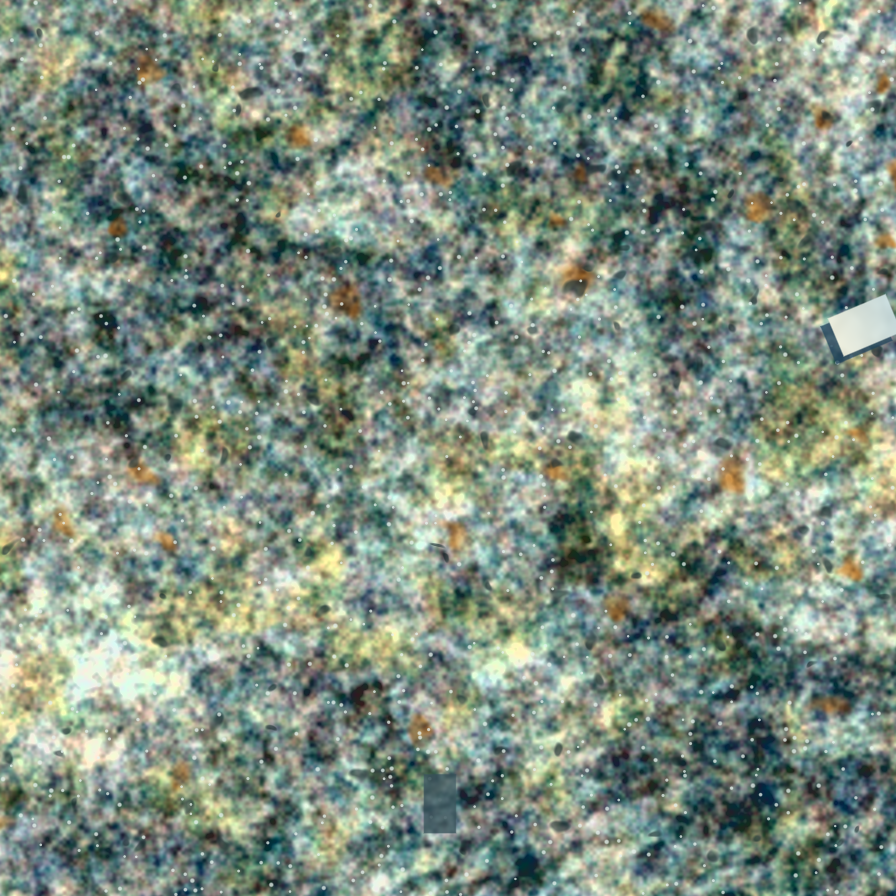
Reproduce this texture procedurally as a Shadertoy shader.

```glsl
vec3 hash3(vec2 cell, uint seed) {
    uvec2 q = uvec2(ivec2(floor(cell)));
    uvec3 v = uvec3(q, seed) * 1664525u + 1013904223u;
    v.x += v.y * v.z; v.y += v.z * v.x; v.z += v.x * v.y;
    v ^= v >> 16u;
    v.x += v.y * v.z; v.y += v.z * v.x; v.z += v.x * v.y;
    return vec3(v >> 8u) / 16777216.0;
}

// Smooth noise, three independent channels centred on zero
vec3 noise3(vec2 p, uint seed) {
    vec2 i = floor(p), f = fract(p);
    f = f * f * (3.0 - 2.0 * f);
    vec3 low = mix(hash3(i, seed), hash3(i + vec2(1, 0), seed), f.x);
    vec3 high = mix(hash3(i + vec2(0, 1), seed), hash3(i + vec2(1, 1), seed), f.x);
    return mix(low, high, f.y) - 0.5;
}

vec2 rotate(vec2 p, float angle) {
    float c = cos(angle), s = sin(angle);
    return vec2(c * p.x + s * p.y, c * p.y - s * p.x);
}

// Scattered round spots: returns strength of the strongest one nearby
float spots(vec2 p, float chance, float radius, float softness, uint seed) {
    float strength = 0.0;
    for (int y = -1; y <= 1; y++)
    for (int x = -1; x <= 1; x++) {
        vec2 cell = floor(p) + vec2(x, y);
        vec3 h = hash3(cell, seed);
        float present = step(h.z, chance);
        float size = radius * (0.55 + 0.45 * h.z / chance);
        float d = length(p - cell - 0.15 - 0.7 * h.xy);
        strength = max(strength, present * (1.0 - smoothstep(size * (1.0 - softness), size, d)));
    }
    return strength;
}

float box(vec2 p, vec2 halfSize) {
    vec2 d = abs(p) - halfSize;
    return length(max(d, 0.0)) + min(max(d.x, d.y), 0.0);
}

void mainImage(out vec4 fragColor, in vec2 fragCoord) {
    vec2 uv = fragCoord / iResolution.xy;
    float pixel = 1.0 / iResolution.y;
    vec3 broad = noise3(uv * 5.0, 1u);
    vec3 patches = noise3(uv * 16.0 + broad.xy, 2u);
    vec3 clumps = noise3(rotate(uv, 0.4) * 40.0 + patches.xy, 3u);
    vec3 grains = noise3(rotate(uv, 0.9) * 88.0 + clumps.xy, 4u);
    vec3 grit = noise3(rotate(uv, 0.2) * 155.0, 5u);
    vec3 dust = noise3(uv * 250.0, 6u);

    // Slanted bedding at the lower right, steep bedding at the upper right
    float slanted = smoothstep(0.05, 0.55, uv.x - uv.y + 0.25 * broad.z);
    float steep = smoothstep(0.5, 0.65, uv.x + 0.2 * broad.y) * smoothstep(0.6, 0.8, uv.y);
    float slantStreak = noise3(rotate(uv, 0.5) * vec2(17, 62) + clumps.xy * 0.5, 7u).x;
    float steepStreak = noise3(rotate(uv, 1.1) * vec2(26, 85) + clumps.xy * 0.5, 8u).x;

    // Pale band rising to the right, between darker ground
    float bandOffset = (uv.y - 0.27 - 0.24 * uv.x + 0.16 * broad.x) / 0.15;
    float band = exp(-bandOffset * bandOffset);
    float tone = 0.50 + 0.20 * band + 0.36 * broad.x + 0.42 * patches.x;
    tone += 0.55 * clumps.x * (1.0 - 0.5 * max(slanted, steep));
    tone += 0.60 * grains.x + 0.46 * grit.x + 0.22 * dust.x;
    tone += 0.60 * slanted * slantStreak + 0.50 * steep * steepStreak;
    vec3 color = mix(vec3(0.10, 0.19, 0.21), vec3(0.84, 0.89, 0.81), clamp(tone, -0.05, 1.12));

    // Teal, rose and olive variation between grains
    color += vec3(0.10, -0.01, -0.10) * (grains.y + clumps.y + 0.6 * grit.y);
    color += vec3(-0.06, 0.05, -0.01) * (grit.z + clumps.z + dust.z);

    // Ochre staining and ragged rust spots
    float ochre = smoothstep(0.02, 0.4, patches.y + 0.3 * clumps.z + 0.22 * band - 0.06);
    color *= mix(vec3(1), vec3(1.06, 0.99, 0.80), ochre);
    vec2 ragged = uv + 0.012 * patches.yz + 0.018 * clumps.xz + 0.008 * grains.yz;
    float rust = spots(rotate(ragged, -0.6) * vec2(9, 11), 0.24, 0.25, 0.75, 9u);
    rust *= 0.8 + 0.5 * grains.z;
    color = mix(color, vec3(0.30, 0.17, 0.06) + vec3(0.50, 0.40, 0.22) * clamp(tone, 0.1, 1.0), rust);

    // Dark pits and bright crystal glints
    float pits = spots(ragged * 34.0, 0.09, 0.36, 0.6, 10u);
    color = mix(color, vec3(0.12, 0.20, 0.21) + 0.12 * grit.x, 0.65 * pits);
    float glints = spots(uv * 95.0, 0.10, 0.34, 0.65, 11u);
    color = mix(color, vec3(0.90, 0.95, 0.93), 0.75 * glints);

    // Pale chip with a shaded side, and a smooth dark slab
    vec2 chip = rotate(uv - vec2(0.965, 0.637), 0.4);
    float shade = 1.0 - smoothstep(-pixel, pixel, box(chip + vec2(0.012, 0.005), vec2(0.034, 0.023)));
    float face = 1.0 - smoothstep(-pixel, pixel, box(chip, vec2(0.035, 0.023)));
    color = mix(color, vec3(0.13, 0.27, 0.36), 0.8 * shade);
    color = mix(color, vec3(0.84, 0.88, 0.85) + chip.x * vec3(-2, -1, 0) + 0.05 * grains.x, face);
    float slab = 1.0 - smoothstep(-pixel, pixel, box(uv - vec2(0.491, 0.103), vec2(0.018, 0.033)));
    color = mix(color, vec3(0.24, 0.34, 0.37) + 0.08 * grit.x, 0.85 * slab);

    fragColor = vec4(clamp(color, 0.0, 1.0), 1.0);
}
```
